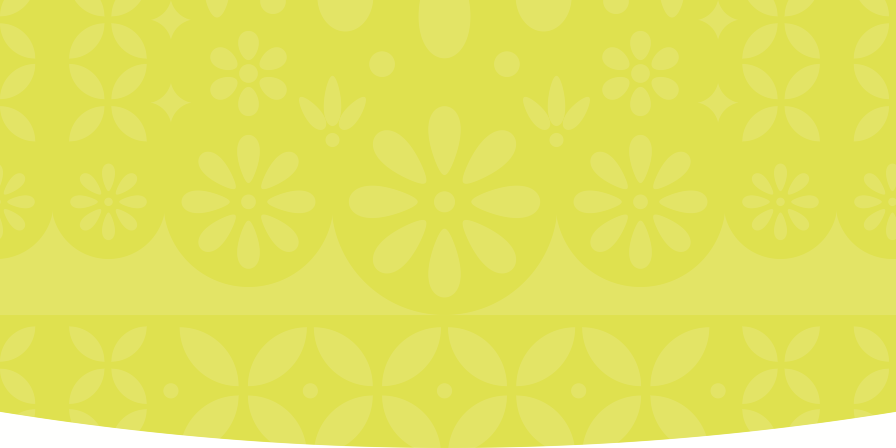
This pattern is drawn by a WebGL 1 fragment shader. Its source:

```glsl
precision highp float;

uniform vec2 u_resolution;

// Lengths are in design units: the canvas is UNITS high, y runs downwards.
const float UNITS = 384.0;
const float AXIS_SHIFT = 3.0;       // mirror axis, left of the middle
const vec3 BASE = vec3(0.875, 0.882, 0.310);
const vec3 TINT = vec3(0.890, 0.893, 0.400);
const vec3 PAPER = vec3(1.0, 1.0, 0.995);

const float FLOWER_Y = 173.0;
const float BAND_BOTTOM = 270.0;
const float SCALLOP_MAX = 97.0;
const float SCALLOP_MIN = 49.0;
const float SCALLOP_STEP = 24.0;
const float SCALLOP_OVERLAP = 2.0;

const vec2 TILE_PITCH = vec2(95.5, 71.0);
const float TILE_X = 288.5;
const float TILE_TOP_Y = 17.0;
const float TILE_LOW_Y = 313.0;
const float ROSETTE_PITCH = 115.0;
const float ROSETTE_Y = 335.0;
const float SIDE_X = 234.5;         // column of sparkles and dots
const float HEM_RISE = 31.0;        // lift of the hem at the canvas sides

float disc(vec2 p, float radius) {
  return length(p) - radius;
}

// Egg along x; positive taper widens the far end.
float egg(vec2 p, vec2 radii, float taper) {
  float s = clamp(p.x / radii.x, -1.0, 1.0);
  vec2 r = vec2(radii.x, radii.y * (1.0 + taper * s));
  vec2 q = p / r + 0.0001;
  float k = length(q);
  return k * (k - 1.0) / length(q / r);
}

// Folds the plane into one of n sectors, with a sector along +x.
vec2 foldSectors(vec2 p, float n, float start) {
  float sector = 6.2831853 / n;
  float a = mod(atan(p.y, p.x) - start + 0.5 * sector, sector) - 0.5 * sector;
  return length(p) * vec2(cos(a), sin(a));
}

float daisy(vec2 p, float scale) {
  vec2 q = foldSectors(p / scale, 8.0, 0.0);
  float petals = egg(q - vec2(52.5, 0.0), vec2(29.5, 13.0), 0.4);
  return scale * min(petals, disc(q, 9.0));
}

float blossom(vec2 p) {
  vec2 q = foldSectors(p, 6.0, 1.5707963);
  float petals = egg(q - vec2(24.0, 0.0), vec2(12.5, 8.7), 0.2);
  return min(petals, disc(p, 8.0));
}

// Four leaves, each the overlap of two quarter arcs.
float leafCross(vec2 p, float inner, float outer) {
  vec2 q = abs(p);
  float d = max(length(q - vec2(inner, outer)), length(q - vec2(outer, inner)));
  return d - (outer - inner);
}

float sparkle(vec2 p) {
  vec2 q = abs(p);
  float arcs = length(vec2(5.0, 22.0)) - length(q - 22.0);
  return max(arcs, max(q.x, q.y) - 17.0);
}

float sprig(vec2 p) {
  float d = disc(p, 6.0);
  vec2 up = vec2(-p.y, p.x);
  d = min(d, egg(up - vec2(33.5, 0.0), vec2(21.5, 7.3), -0.25));
  vec2 side = vec2(up.x, abs(up.y));
  vec2 dir = vec2(cos(0.65), sin(0.65));
  vec2 q = vec2(dot(side, dir), dir.x * side.y - dir.y * side.x);
  return min(d, egg(q - vec2(29.0, 0.0), vec2(17.0, 6.8), -0.25));
}

// Daisies inside scallops that shrink outwards, above the tinted band.
float scallops(vec2 p) {
  float holes = 1000.0;
  float flowers = 1000.0;
  float x = 0.0;
  float previous = SCALLOP_MAX;
  for (int i = 0; i < 4; i++) {
    float radius = max(SCALLOP_MAX - SCALLOP_STEP * float(i), SCALLOP_MIN);
    if (i > 0) x += previous + radius - SCALLOP_OVERLAP;
    vec2 q = p - vec2(x, FLOWER_Y);
    holes = min(holes, disc(q, radius));
    flowers = min(flowers, daisy(q, (radius - 17.0) / 80.0));
    previous = radius;
  }
  float band = max(p.y - BAND_BOTTOM, FLOWER_Y - p.y);
  return min(flowers, max(band, -holes));
}

float tiles(vec2 p) {
  bool top = p.y < 200.0;
  vec2 q = p - vec2(TILE_X, top ? TILE_TOP_Y : TILE_LOW_Y);
  vec2 cell = clamp(floor(q / TILE_PITCH + 0.5), 0.0, 1.0);
  float d = leafCross(q - cell * TILE_PITCH, 3.0, 33.2);
  vec2 star = vec2(p.x - SIDE_X, q.y - cell.y * TILE_PITCH.y);
  return top ? min(d, sparkle(star)) : d;
}

float rosettes(vec2 p) {
  vec2 q = p - vec2(0.5 * ROSETTE_PITCH, ROSETTE_Y);
  q.x -= ROSETTE_PITCH * clamp(floor(q.x / ROSETTE_PITCH + 0.5), 0.0, 1.0);
  float dotX = p.x - ROSETTE_PITCH * clamp(floor(p.x / ROSETTE_PITCH + 0.5), 0.0, 1.0);
  dotX = min(abs(dotX), abs(p.x - SIDE_X));
  return min(leafCross(q, 4.0, 54.5), disc(vec2(dotX, q.y), 6.5));
}

// Drops and dots hanging from the top edge.
float crown(vec2 p) {
  float d = egg(p.yx - vec2(8.0, 0.0), vec2(42.0, 22.0), 0.15);
  d = min(d, egg(p.yx - vec2(-3.0, 85.0), vec2(30.0, 24.0), 0.0));
  d = min(d, egg(p.yx - vec2(-5.0, 195.0), vec2(20.0, 10.5), -0.2));
  d = min(d, disc(p - vec2(147.0, 1.0), 11.0));
  return min(d, disc(p - vec2(53.5, 55.0), 11.0));
}

void main() {
  float pixel = UNITS / u_resolution.y;
  float fromMiddle = (gl_FragCoord.x - 0.5 * u_resolution.x) * pixel;
  vec2 p = vec2(abs(fromMiddle + AXIS_SHIFT), UNITS - gl_FragCoord.y * pixel);

  float d = min(scallops(p), min(tiles(p), rosettes(p)));
  d = min(d, min(crown(p), blossom(p - vec2(168.0, 63.0))));
  d = min(d, sprig(p - vec2(96.0, 120.0)));
  vec3 color = mix(TINT, BASE, smoothstep(-0.6, 0.6, d / pixel));

  // Curved hem
  float across = fromMiddle / UNITS;
  float hem = p.y - UNITS + HEM_RISE * across * across;
  color = mix(color, PAPER, smoothstep(-0.6, 0.6, hem / pixel));
  gl_FragColor = vec4(color, 1.0);
}
```
